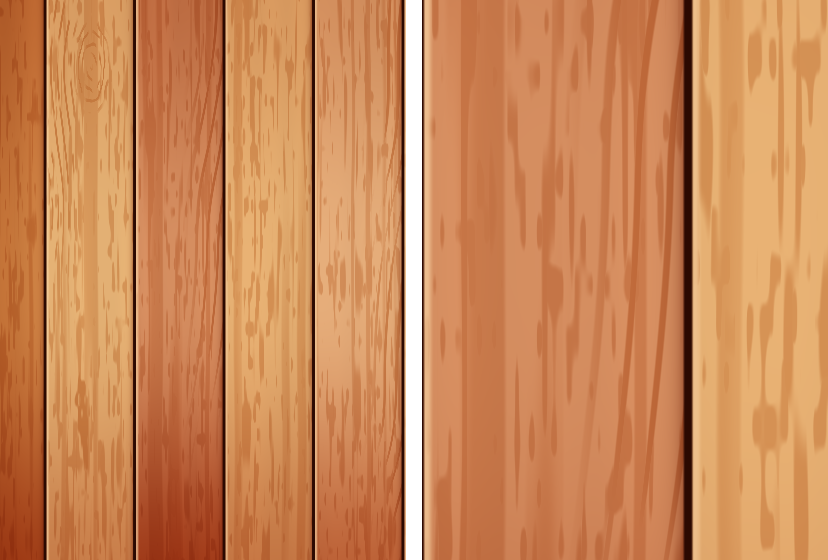
Left: the whole. Right: its middle third, enlarged.
Reproduce this texture procedurally as a Shadertoy shader.

```glsl
const float PITCH = 0.2204;
const float FIRST_GAP = 0.111;
const vec3 GAP_COLOR = vec3(0.17, 0.035, 0.005);
const vec3 BEVEL_COLOR = vec3(0.98, 0.84, 0.65);
const vec3 GRAIN_TINT = vec3(0.88, 0.73, 0.59);

float hash(vec2 p) {
    p = fract(p * vec2(0.1031, 0.1137));
    p += dot(p, p.yx + 33.33);
    return fract((p.x + p.y) * p.x * 17.0);
}

float noise(vec2 p) {
    vec2 i = floor(p), f = fract(p);
    f = f * f * (3.0 - 2.0 * f);
    return mix(mix(hash(i), hash(i + vec2(1, 0)), f.x),
               mix(hash(i + vec2(0, 1)), hash(i + vec2(1, 1)), f.x), f.y);
}

float band(float x, float center, float halfWidth) {
    return 1.0 - smoothstep(0.4 * halfWidth, halfWidth, abs(x - center));
}

// Stretched noise cut at a threshold
float fibre(vec2 p, vec2 scale, float cut, float seed) {
    return smoothstep(cut, cut + 0.16, noise(p * scale + seed));
}

// Evenly spaced contours of a field
float contour(float field, float width) {
    float d = abs(fract(field) - 0.5);
    return 1.0 - smoothstep(width * 0.5, width, d);
}

// rgb: wood tone, a: strength of the shading toward the ends
vec4 plankTone(float id) {
    vec4 tones[6] = vec4[6](
        vec4(0.83, 0.53, 0.28, 0.90), vec4(0.90, 0.70, 0.46, 0.50),
        vec4(0.84, 0.56, 0.38, 1.00), vec4(0.90, 0.69, 0.45, 0.55),
        vec4(0.90, 0.68, 0.48, 0.75), vec4(0.90, 0.68, 0.48, 0.75));
    return tones[int(clamp(id + 1.0, 0.0, 5.0))];
}

vec3 shadeEnds(vec4 tone, vec2 uv) {
    float low = pow(smoothstep(0.52, -0.08, uv.y), 1.3) * tone.a;
    float high = smoothstep(0.55, 1.05, uv.y) * tone.a;
    vec3 c = tone.rgb * mix(vec3(1), vec3(0.74, 0.38, 0.22), low);
    c *= mix(vec3(1), vec3(0.89, 0.76, 0.68), high);
    return c * mix(vec3(0.92, 0.85, 0.78), vec3(1), smoothstep(0.0, 0.12, uv.x));
}

// Fine dashes gathered in bands, plus long streaks
float straightGrain(vec2 q, float seed) {
    float wave = 0.025 * (noise(vec2(q.y * 5.0, seed)) - 0.5);
    vec2 p = vec2(q.x + wave, q.y);
    float bands = noise(vec2(p.x * 7.0 + seed, q.y * 1.5));
    float dashes = fibre(p, vec2(36, 32), 0.80 - 0.26 * bands, seed);
    float hairs = fibre(p, vec2(30, 9), 0.74 - 0.10 * bands, seed + 41.0);
    float streaks = fibre(p, vec2(17, 0.7), 0.64, seed + 77.0);
    return max(max(dashes * 0.65, hairs * 0.7), streaks * 0.55);
}

// Tapered lines leaning right as they rise
float slantedGrain(vec2 q, float seed) {
    float bend = 0.75 * q.y + 0.05 * sin(q.y * 13.0 + seed);
    float field = (q.x - bend) * 8.0 + 0.5 * noise(q * vec2(3, 7) + seed);
    float taper = noise(vec2(q.x * 5.0, q.y * 4.0) + seed);
    return contour(field, 0.07 + 0.25 * taper * taper)
         * smoothstep(0.22, 0.5, taper) * smoothstep(0.52, 0.82, q.x);
}

// Oval rings with grain flowing around them
float knotGrain(vec2 q, vec2 center) {
    vec2 r = (q - center) / vec2(0.2, 0.085);
    float d = length(r);
    float ragged = noise(q * vec2(18, 38));
    float rings = contour(d * 4.2 + 0.8 * ragged, 0.22);
    rings *= (1.0 - smoothstep(0.8, 1.25, d)) * smoothstep(0.18, 0.5, ragged);
    float flow = q.x * 13.0 + 1.5 * exp(-0.5 * r.y * r.y)
               + 1.6 * noise(vec2(q.x * 2.0, q.y * 8.0));
    float lines = contour(flow, 0.18) * band(q.x, 0.18, 0.26)
                * smoothstep(0.3, 0.65, q.y) * smoothstep(0.2, 0.5, ragged);
    return max(rings, lines);
}

// Dark ragged vein near the foot of a plank
float vein(vec2 q, vec2 center) {
    vec2 r = (q - center) / vec2(0.13, 0.17);
    float density = exp(-dot(r, r) * 1.4);
    return smoothstep(0.65, 0.85, density * 0.65 + 0.5 * noise(q * vec2(34, 42)));
}

vec3 addJoint(vec3 wood, float d) {
    float shadow = d < 0.0 ? exp(d / 0.006) : 0.0;
    wood *= mix(vec3(1), vec3(0.62, 0.38, 0.27), shadow);
    float bevel = smoothstep(0.002, 0.005, d) * (1.0 - smoothstep(0.006, 0.012, d));
    wood = mix(wood, BEVEL_COLOR, bevel * 0.65);
    return mix(wood, GAP_COLOR, 1.0 - smoothstep(0.0022, 0.0048, abs(d)));
}

void mainImage(out vec4 fragColor, in vec2 fragCoord) {
    vec2 uv = fragCoord / iResolution.xy;
    float slot = (uv.x - FIRST_GAP) / PITCH;
    float id = floor(slot);
    vec2 q = vec2(slot - id, uv.y);
    float seed = (id + 2.0) * 19.7;

    float grain = straightGrain(q, seed);
    if (id == 0.0)
        grain = max(grain, max(knotGrain(q, vec2(0.52, 0.88)), vein(q, vec2(0.41, 0.25))));
    if (id == 1.0 || id == 3.0)
        grain = max(grain, slantedGrain(q, seed));

    vec3 wood = shadeEnds(plankTone(id), uv);
    wood *= 0.98 + 0.04 * noise(vec2(q.x * 6.0 + seed, uv.y * 2.0));
    wood *= mix(vec3(1), GRAIN_TINT, grain);
    float jointDistance = (q.x - step(0.5, q.x)) * PITCH;
    fragColor = vec4(addJoint(wood, jointDistance), 1.0);
}
```
